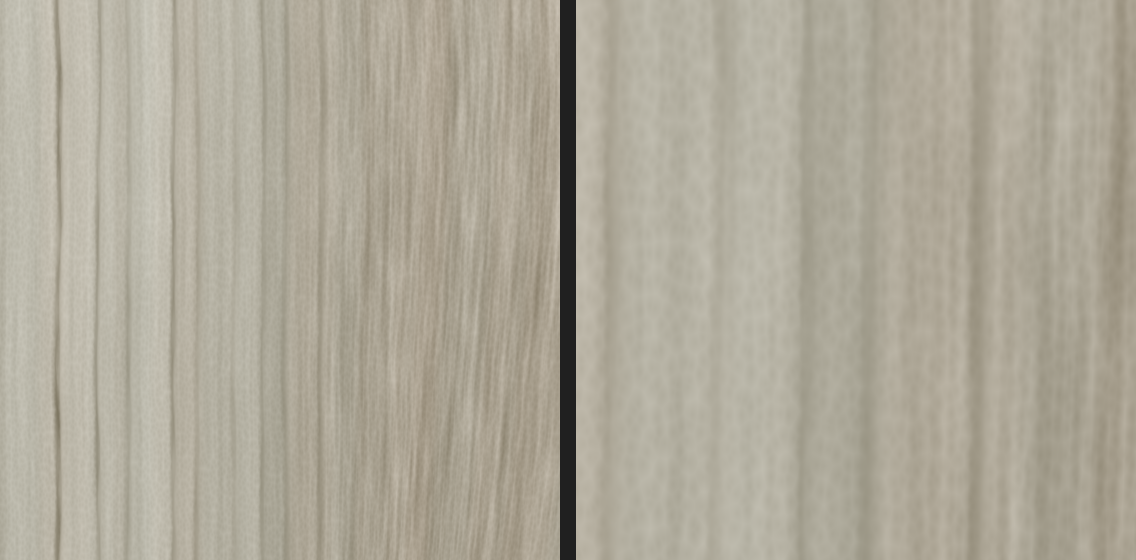
Left: the whole. Right: its middle third, enlarged.
Write a Shadertoy shader that draws this texture.

```glsl
// Pale greige wood veneer with vertical dark seams and fine fibres.

const vec3 UMBER_GREY = vec3(0.57, 0.55, 0.48);
const vec3 PALE_ASH = vec3(0.78, 0.765, 0.715);
const vec3 WARM_TINT = vec3(0.010, -0.004, -0.008);
const int SEAM_COUNT = 9;

vec2 hash2(vec2 p) {
    vec2 q = vec2(dot(p, vec2(127.1, 311.7)), dot(p, vec2(269.5, 183.3)));
    return fract(sin(q) * 43758.55);
}

// Distance to the nearest scattered cell centre.
float cellular(vec2 p) {
    vec2 cell = floor(p);
    vec2 local = p - cell;
    float nearest = 4.0;
    for (int j = -1; j <= 1; j++) {
        for (int i = -1; i <= 1; i++) {
            vec2 offset = vec2(float(i), float(j));
            vec2 d = offset + hash2(cell + offset) - local;
            nearest = min(nearest, dot(d, d));
        }
    }
    return sqrt(nearest);
}

// Layered sines, roughly in -1..1.
float waves(float t, float seed) {
    float sum = 0.0;
    float amp = 0.5;
    for (int i = 0; i < 4; i++) {
        sum += amp * sin(t + seed);
        t *= 1.83;
        seed = seed * 1.7 + 2.1;
        amp *= 0.62;
    }
    return sum;
}

// Cellular noise centred on zero, stretched by the given cell counts.
float fibres(vec2 p, vec2 density) {
    return cellular(p * density) - 0.45;
}

// A narrow dark core with a faint shade trailing to its right.
float seam(float d, float width, float shade) {
    float core = exp(-d * d / (width * width));
    float trail = smoothstep(-width, width, d) * exp(-max(d, 0.0) / 0.022);
    return core + shade * trail;
}

// Sum of the long seams, strongest at the left.
float seams(vec2 p, float roughness) {
    float dark = 0.0;
    for (int i = 0; i < SEAM_COUNT; i++) {
        float n = float(i);
        float centre = 0.102 + 0.0575 * n + 0.027 * sin(n * 0.39)
                     + 0.010 * sin(n * 2.6);
        float wander = 0.0035 * waves(p.y * 4.0, n * 3.1)
                     + 0.0025 * roughness;
        float strength = 0.30 + 0.60 * exp(-n * 0.9);
        strength += (i == 3) ? 0.26 : 0.0;
        float breaks = 0.85 + 0.35 * waves(p.y * 9.0, n * 5.3)
                     + 0.45 * roughness;
        float width = 0.0052 + 0.0012 * sin(n * 4.0);
        dark += strength * max(breaks, 0.1)
              * seam(p.x - centre - wander, width, 0.32);
    }
    return dark;
}

void mainImage(out vec4 fragColor, in vec2 fragCoord) {
    vec2 uv = fragCoord / iResolution.xy;
    float fibrous = smoothstep(0.45, 0.72, uv.x);

    // Grain leans left toward the lower right corner.
    vec2 p = uv;
    float drop = 1.0 - uv.y;
    p.x += 0.065 * drop * drop * smoothstep(0.50, 0.95, uv.x);
    p.x += 0.003 * waves(uv.y * 5.0, 1.0);

    // Broad light and dark bands.
    float tone = mix(0.90, 0.48, smoothstep(0.18, 0.72, uv.x));
    tone += 0.14 * (uv.y - 0.5);
    tone -= 0.28 * (1.0 - smoothstep(0.0, 0.035, uv.x));
    tone += 0.13 * waves(p.x * 42.0, 2.0 + 0.5 * uv.y);
    tone += 0.07 * waves(p.x * 170.0, 0.7 * uv.y);

    // Long fibres, short flecks and soft surface mottling.
    float longFibre = fibres(p, vec2(85.0, 3.0));
    float shortFibre = fibres(p + 7.3, vec2(125.0, 11.0));
    float mottle = fibres(p + 3.7, vec2(150.0, 95.0));
    tone += mix(0.12, 0.42, fibrous) * longFibre;
    tone += mix(0.12, 0.36, fibrous) * shortFibre;
    tone += 0.20 * mottle;

    // Broken dark streaks among the fibres.
    float streak = 1.0 - smoothstep(0.02, 0.34, cellular(p * vec2(27.0, 2.2)));
    tone -= mix(0.07, 0.34, fibrous) * streak * (0.8 + shortFibre);

    tone -= seams(p, 1.2 * shortFibre + 0.5 * mottle);
    tone = clamp(tone, -0.85, 1.12);

    vec3 color = mix(UMBER_GREY, PALE_ASH, tone);
    color += WARM_TINT * (fibrous + 0.6 * waves(p.x * 30.0, 4.0));
    fragColor = vec4(color, 1.0);
}
```
